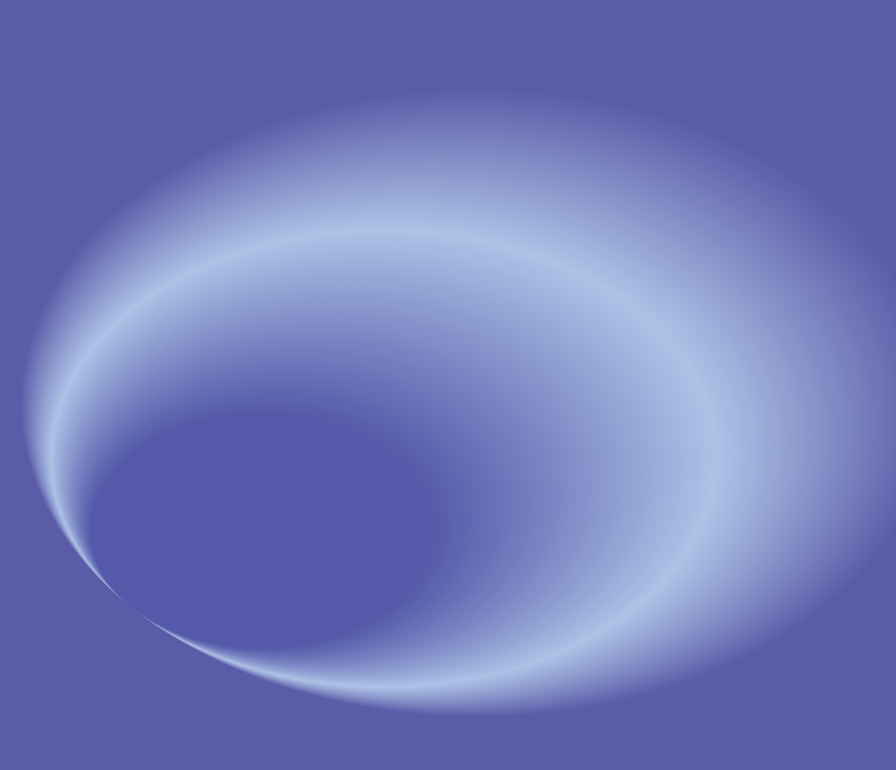
A WebGL 2 fragment shader for this background:

```glsl
#version 300 es
precision highp float;
// A glowing ring blended through nested ellipses that all touch at one point.

#define TOUCH vec2(0.1471, 0.1812)   // shared tangent point, in canvas widths
#define AXIS vec2(0.757, 0.653)      // direction to the centres, in circle space
#define SQUASH 0.687                 // ellipse height over width
#define INNER_RADIUS 0.189
#define CREST_RADIUS 0.371
#define OUTER_RADIUS 0.510
#define SAMPLES 4

uniform vec2 u_resolution;
out vec4 outColor;

const vec3 CORE = vec3(0.329, 0.349, 0.663);
const vec3 CREST = vec3(0.678, 0.761, 0.902);
const vec3 FIELD = vec3(0.355, 0.361, 0.659);

// Radius of the family member that passes through p.
float ellipseRadius(vec2 p) {
    vec2 q = (p - TOUCH) / vec2(1.0, SQUASH);
    float along = dot(q, normalize(AXIS));
    return along > 0.0 ? dot(q, q) / max(2.0 * along, 1e-6) : 1e3;
}

// Core rises to the crest, then fades into the field.
vec3 ringColor(float radius) {
    float rise = clamp((radius - INNER_RADIUS) / (CREST_RADIUS - INNER_RADIUS), 0.0, 1.0);
    float fade = clamp((radius - CREST_RADIUS) / (OUTER_RADIUS - CREST_RADIUS), 0.0, 1.0);
    return mix(mix(CORE, CREST, rise), FIELD, fade);
}

void main() {
    // Supersample so the thin crescent stays smooth near the tangent point.
    vec3 sum = vec3(0.0);
    for (int y = 0; y < SAMPLES; y++) {
        for (int x = 0; x < SAMPLES; x++) {
            vec2 offset = (vec2(x, y) + 0.5) / float(SAMPLES) - 0.5;
            sum += ringColor(ellipseRadius((gl_FragCoord.xy + offset) / u_resolution.x));
        }
    }
    outColor = vec4(sum / float(SAMPLES * SAMPLES), 1.0);
}
```
